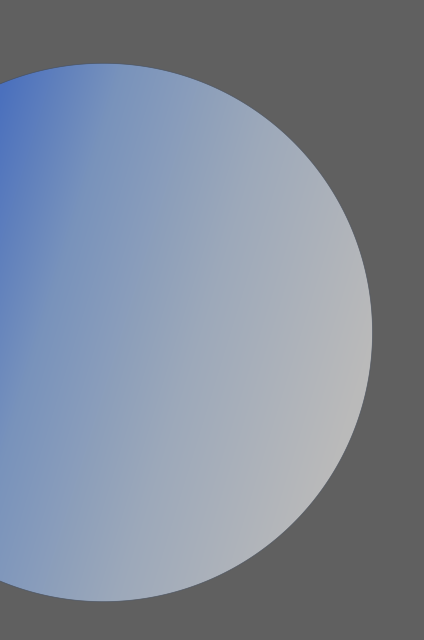
This background is drawn by a Shadertoy shader. Its source:

```glsl
// Lengths are fractions of the canvas height
const vec2 DISC_CENTER = vec2(0.1615, 0.4805);
const float DISC_RADIUS = 0.4206;
const float RIM_WIDTH = 0.0012;
const float RIM_STRENGTH = 0.55;

// Gradient runs from the upper left towards the lower right
const vec2 GRADIENT_DIR = vec2(0.956, -0.293);
const vec4 GRADIENT_STOPS = vec4(0.045, 0.2135, 0.449, 0.710);

const vec3 BACKDROP = vec3(0.376);
const vec3 RIM_COLOR = vec3(0.26, 0.29, 0.34);
const vec3 DEEP_BLUE = vec3(0.293, 0.440, 0.742);
const vec3 SOFT_BLUE = vec3(0.471, 0.574, 0.735);
const vec3 BLUE_GRAY = vec3(0.612, 0.660, 0.728);
const vec3 PALE_GRAY = vec3(0.728);

float ramp(float start, float end, float t) {
    return clamp((t - start) / (end - start), 0.0, 1.0);
}

vec3 discGradient(vec2 p) {
    float t = dot(p - vec2(0.0, 1.0), GRADIENT_DIR);
    vec3 color = mix(DEEP_BLUE, SOFT_BLUE, ramp(GRADIENT_STOPS.x, GRADIENT_STOPS.y, t));
    color = mix(color, BLUE_GRAY, ramp(GRADIENT_STOPS.y, GRADIENT_STOPS.z, t));
    return mix(color, PALE_GRAY, ramp(GRADIENT_STOPS.z, GRADIENT_STOPS.w, t));
}

void mainImage(out vec4 fragColor, in vec2 fragCoord) {
    vec2 p = fragCoord / iResolution.y;
    float pixel = 1.0 / iResolution.y;
    float edge = length(p - DISC_CENTER) - DISC_RADIUS;

    // Smooth disc over the flat backdrop
    float inside = 1.0 - smoothstep(-0.75 * pixel, 0.75 * pixel, edge);
    vec3 color = mix(BACKDROP, discGradient(p), inside);

    // Fine dark outline
    float rim = 1.0 - smoothstep(0.0, max(RIM_WIDTH, pixel), abs(edge));
    color = mix(color, RIM_COLOR, RIM_STRENGTH * rim);

    fragColor = vec4(color, 1.0);
}
```
